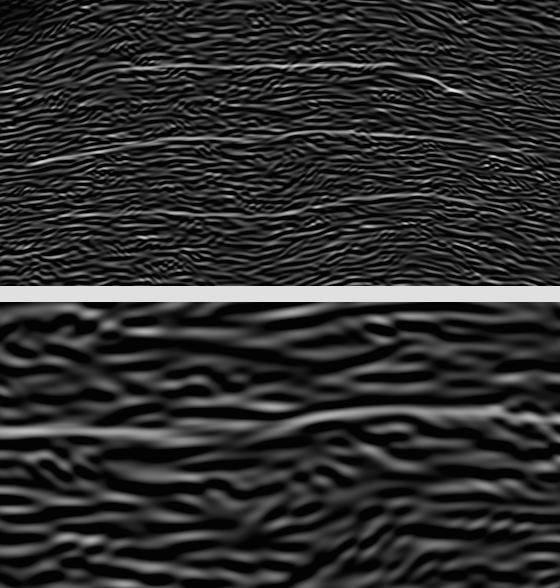
Top: the whole. Bottom: its middle third, enlarged.
Reproduce this texture procedurally as a WebGL 1 fragment shader.

```glsl
precision highp float;
// Seismic section: wavy grey streaks draped over domed layers, with a few bright reflectors.
uniform vec2 u_resolution;

#define STREAK_CELL vec2(0.075, 0.031)
#define WAVE_PERIOD 0.028
#define TILT_SPREAD 0.22
#define STEEP_TILT 0.7
#define MEAN_GREY 0.13
#define STREAK_GAIN 0.165
#define LINE_GAIN 0.52
#define LINE_WIDTH 0.0095
#define TAU 6.2831853

vec3 hash3(vec2 p) {
  vec3 q = fract(vec3(p.xyx) * vec3(0.1031, 0.1030, 0.0973));
  q += dot(q, q.yxz + 33.33);
  return fract((q.xxy + q.yzz) * q.zyx);
}

float valueNoise(vec2 p) {
  vec2 i = floor(p), f = fract(p);
  f = f * f * (3.0 - 2.0 * f);
  float low = mix(hash3(i + 50.0).x, hash3(i + vec2(51.0, 50.0)).x, f.x);
  float high = mix(hash3(i + vec2(50.0, 51.0)).x, hash3(i + 51.0).x, f.x);
  return mix(low, high, f.y);
}

// Rounded ramp: zero for negative d, d for positive d.
float hinge(float d) {
  return 0.5 * (d + sqrt(d * d + 0.0012));
}

// Heights of the three main horizons.
float upperHorizon(float x) {
  return 0.770 + 0.012 * (x - 0.9) - 0.31 * hinge(0.42 - x);
}
float middleHorizon(float x) {
  return 0.518 - 0.18 * hinge(0.61 - x) + 0.12 * hinge(x - 0.89)
    - 0.19 * hinge(x - 1.11) - 0.12 * hinge(x - 1.6);
}
float lowerHorizon(float x) {
  return 0.256 - 0.08 * hinge(0.38 - x) - 0.055 * hinge(x - 0.63)
    + 0.29 * hinge(x - 0.94) - 0.14 * hinge(x - 1.2) - 0.27 * hinge(x - 1.48);
}

// Vertical shift of the layering, blended between the horizons.
float layerShift(vec2 p) {
  float top = upperHorizon(p.x) - 0.77 - 0.27 * hinge(p.x - 1.35);
  float middle = middleHorizon(p.x) - 0.518;
  float low = 1.2 * (lowerHorizon(p.x) - 0.256);
  float shift = mix(low, middle, smoothstep(0.1, 0.6, p.y));
  return mix(shift, top, smoothstep(0.45, 0.9, p.y));
}

// Sum of scattered wave packets with random phase, pitch and tilt.
float streaks(vec2 p) {
  vec2 g = p / STREAK_CELL;
  vec2 base = floor(g);
  float sum = 0.0;
  for (int j = -1; j <= 1; j++) {
    for (int i = -1; i <= 1; i++) {
      vec2 cell = base + vec2(float(i), float(j));
      for (int k = 0; k < 3; k++) {
        vec2 seed = cell + vec2(101.0, 77.0) + 131.0 * float(k);
        vec3 place = hash3(seed);
        vec3 wave = hash3(seed + 419.0);
        vec2 d = g - cell - place.xy;
        float window = max(0.0, 1.0 - dot(d, d));
        float t = 2.0 * wave.x - 1.0;
        float tilt = TILT_SPREAD * t + STEEP_TILT * pow(abs(t), 8.0) * sign(t);
        vec2 r = d * STREAK_CELL;
        float pitch = mix(0.75, 1.25, wave.y) / WAVE_PERIOD;
        sum += window * window * cos(TAU * (pitch * (r.y + tilt * r.x) + place.z));
      }
    }
  }
  return sum;
}

// Bright crest with dark flanks, fading out at both ends.
float reflector(vec2 p, float height, float start, float end) {
  float q = (p.y - height) / LINE_WIDTH;
  q *= q;
  float fade = smoothstep(start - 0.04, start + 0.05, p.x)
    * (1.0 - smoothstep(end - 0.05, end + 0.04, p.x));
  return (1.0 - 1.2 * q) * exp(-q) * fade;
}

void main() {
  vec2 p = gl_FragCoord.xy / u_resolution.y;
  float x = p.x;
  vec2 layered = vec2(x, p.y - layerShift(p));
  float wave = streaks(layered);

  // Reflectors, slightly wobbling and uneven in strength.
  vec2 w = p - vec2(0.0, 0.009 * (valueNoise(vec2(x * 14.0, p.y * 3.0)) - 0.5));
  float upperEdge = 1.48 - 0.15 * (x - 1.4);
  float lines = reflector(w, upperHorizon(x), 0.4, 1.38)
    + 0.4 * reflector(w, upperHorizon(x), 0.05, 0.4)
    + 0.9 * reflector(w, 0.742 - 0.12 * (x - 1.4) - 0.36 * hinge(x - 1.5), 1.4, 1.65)
    + 0.4 * reflector(w, upperEdge - 0.76, 1.53, 1.86)
    + 0.95 * reflector(w, middleHorizon(x), 0.1, 1.42)
    + 0.6 * reflector(w, middleHorizon(x), 1.42, 1.9)
    + 0.75 * reflector(w, lowerHorizon(x), 0.2, 1.7)
    + 0.55 * reflector(w, 0.074 + 0.38 * (x - 0.96) - 0.22 * hinge(x - 1.2), 0.97, 1.38);
  lines *= 0.7 + 0.5 * valueNoise(vec2(x * 9.0, p.y * 4.0) + 20.0);

  // Patchy contrast and a quiet upper left corner.
  float patches = 0.72 + 0.56 * valueNoise(layered * vec2(5.0, 9.0));
  float corner = mix(0.25, 1.0, smoothstep(0.02, 0.3, length((p - vec2(0.0, 1.0)) * vec2(0.8, 1.2))));
  float calm = 1.0 - 0.55 * clamp(abs(lines), 0.0, 1.0);
  float grey = corner * (MEAN_GREY + STREAK_GAIN * patches * calm * wave) + LINE_GAIN * lines;
  gl_FragColor = vec4(vec3(clamp(grey, 0.012, 0.9)), 1.0);
}
```
